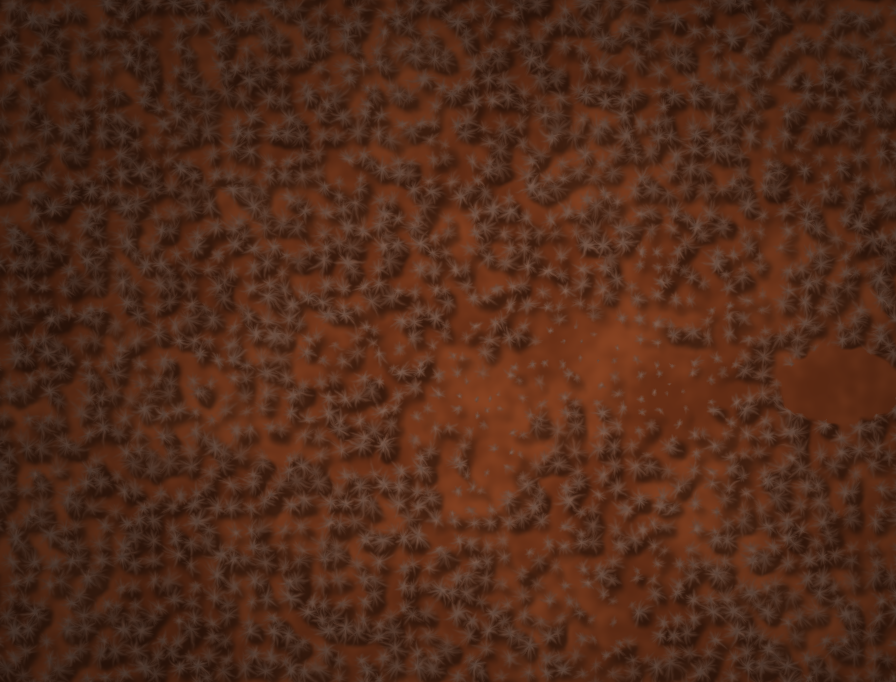
This texture is drawn by a Shadertoy shader. Its source:

```glsl
vec2 hash2(vec2 p) {
    vec3 h = fract(vec3(p.xyx) * vec3(0.1031, 0.1030, 0.0973));
    h += dot(h, h.yzx + 33.33);
    return fract((h.xx + h.yz) * h.zy);
}

float gradientNoise(vec2 p) {
    vec2 i = floor(p), f = fract(p);
    vec2 u = f * f * f * (f * (f * 6.0 - 15.0) + 10.0);
    vec2 e = vec2(0.0, 1.0);
    float a = dot(hash2(i) * 2.0 - 1.0, f);
    float b = dot(hash2(i + e.yx) * 2.0 - 1.0, f - e.yx);
    float c = dot(hash2(i + e.xy) * 2.0 - 1.0, f - e.xy);
    float d = dot(hash2(i + e.yy) * 2.0 - 1.0, f - e.yy);
    return mix(mix(a, b, u.x), mix(c, d, u.x), u.y);
}

float fbm(vec2 p) {
    float sum = 0.0, amp = 1.0;
    for (int i = 0; i < 4; i++) {
        sum += amp * gradientNoise(p);
        p = mat2(1.6, 1.2, -1.2, 1.6) * p + 7.3;
        amp *= 0.5;
    }
    return sum;
}

// Tapered arms around a centre, one in each angular sector
float star(vec2 d, float arms, vec2 seed, float size, float soft) {
    float r = length(d);
    float turn = (atan(d.y, d.x) / 6.28318 + 0.5) * arms + 0.8 * r * (seed.x - 0.5);
    float sector = mod(floor(turn), arms);
    vec2 rnd = hash2(seed * 91.0 + sector * 3.7);
    float reach = size * mix(0.55, 1.15, rnd.x);
    float bend = (fract(turn) - mix(0.3, 0.7, rnd.y)) * 6.28318 / arms;
    float width = 0.13 * (1.0 - r / reach);
    float arm = smoothstep(soft, -soft, r * abs(sin(bend)) - width);
    return arm * smoothstep(reach, reach * 0.6, r);
}

// How densely the tufts grow, 0 on bare ground
float growth(vec2 p, vec2 c) {
    float g = 0.72 + 0.55 * fbm(p * 3.2 + 4.0) + 0.3 * gradientNoise(p * 11.0);
    g -= 0.3 * exp(-7.0 * dot(c - vec2(0.12, -0.15), c - vec2(0.12, -0.15)));
    vec2 bare = (c - vec2(0.57, -0.06)) * vec2(1.0, 1.4);
    bare += 0.04 * vec2(fbm(p * 9.0), fbm(p * 9.0 + 20.0));
    g -= 1.1 * smoothstep(0.1, 0.05, length(bare));
    return clamp(g, 0.0, 1.0);
}

void mainImage(out vec4 fragColor, in vec2 fragCoord) {
    vec2 p = fragCoord / iResolution.y;
    vec2 c = p - 0.5 * iResolution.xy / iResolution.y;
    float cover = growth(p, c);

    // Slightly warped grid of tufts
    float density = 37.0;
    vec2 q = p * density + 0.35 * vec2(fbm(p * 20.0), fbm(p * 20.0 + 40.0));
    float soft = 0.08 + 0.5 * density / iResolution.y;
    vec2 cell = floor(q);
    float hair = 0.0, shade = 0.0, core = 0.0;
    for (int y = -2; y <= 2; y++) {
        for (int x = -2; x <= 2; x++) {
            vec2 id = cell + vec2(x, y);
            vec2 rnd = hash2(id + 11.0);
            vec2 d = q - id - 0.5 - 0.8 * (rnd - 0.5);
            float size = mix(0.65, 1.1, rnd.y) * smoothstep(0.02, 0.65, cover);
            size = max(size, 0.01);
            float tone = mix(0.65, 1.0, rnd.x);
            float tuft = max(star(d, 6.0, rnd, size, soft),
                             0.75 * star(d, 11.0, rnd.yx, size * 0.85, soft));
            hair = max(hair, tuft * tone);
            core = max(core, exp(-9.0 * dot(d, d) / (size * size)) * tone);
            vec2 s = d - vec2(0.3, -0.4);
            shade += exp(-3.5 * dot(s, s)) * size;
        }
    }

    // Rusty ground, shaded beside the tufts
    float stain = fbm(p * 6.0 + 9.0) + 0.4 * gradientNoise(p * 45.0);
    vec3 ground = mix(vec3(0.39, 0.175, 0.08), vec3(0.51, 0.25, 0.125),
                      smoothstep(-0.5, 0.6, stain));
    ground *= mix(1.0, 0.55, smoothstep(0.25, 1.1, shade));

    // Grey-brown fibres
    float fibre = gradientNoise(q * 4.0);
    vec3 grey = mix(vec3(0.42, 0.27, 0.20), vec3(0.45, 0.335, 0.28), core);
    grey *= 1.0 + 0.22 * fibre;
    vec3 color = mix(ground, grey, clamp(0.85 * hair + 0.2 * core, 0.0, 0.92));

    // Lamp falloff towards the corners
    vec2 lamp = (c - vec2(0.1, -0.05)) * vec2(0.85, 1.0);
    color *= mix(1.04, 0.62, smoothstep(0.1, 0.8, length(lamp)));
    fragColor = vec4(color, 1.0);
}
```
